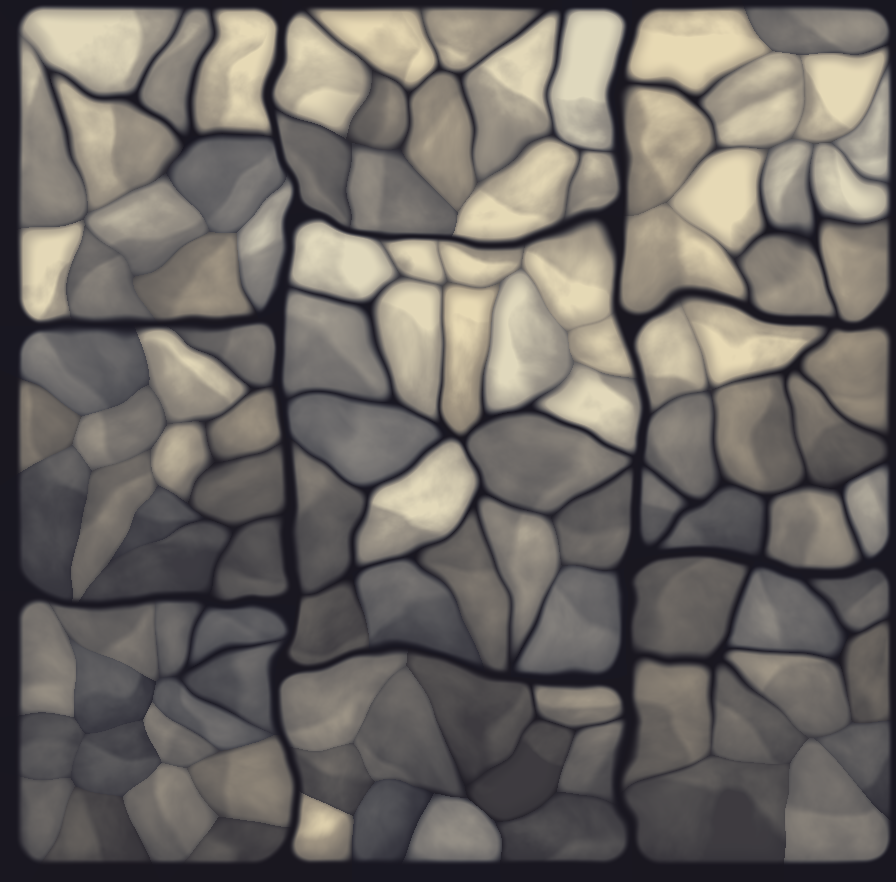
Write a WebGL 2 fragment shader that draws this texture.

```glsl
#version 300 es
precision highp float;
// Weathered rubble wall: a frame holds nine large blocks, and each block is
// packed with its own rounded Voronoi stones. Tone comes from seams, facets,
// mottling and a soft light from above, then passes through a colour ramp.

uniform vec2 u_resolution;
out vec4 fragColor;

const vec3 RAMP[6] = vec3[6](
  vec3(0.10, 0.09, 0.12), vec3(0.22, 0.21, 0.23), vec3(0.34, 0.33, 0.33),
  vec3(0.46, 0.44, 0.42), vec3(0.61, 0.58, 0.53), vec3(0.88, 0.85, 0.74));
const vec2 FRAME_LO = vec2(0.017, 0.018);
const vec2 FRAME_HI = vec2(0.998, 0.996);
const vec2 COLUMNS = vec2(0.315, 0.705);        // vertical block joints
const vec3 ROWS_LOW = vec3(0.33, 0.25, 0.365);  // horizontal joints per column
const vec3 ROWS_HIGH = vec3(0.63, 0.735, 0.645);
const float STONE_SIZE = 0.083;
const float MISSING = 0.26;      // share of seeds dropped, making larger stones
const float JITTER = 0.9;
const float ROUNDING = 0.013;
const float BLOCK_GAP = 0.003;
const float SEAM_SOFT = 0.0075;
const vec2 GLOW_CENTRE = vec2(0.54, 0.64);
const float GLOW = 2.3;
const float BASE_TONE = 3.3;

float hash(vec2 p) {
  return fract(sin(dot(p, vec2(127.1, 311.7))) * 43758.5453);
}

vec2 hash2(vec2 p) {
  return vec2(hash(p), hash(p + 41.3));
}

float noise(vec2 p) {
  vec2 i = floor(p), f = fract(p);
  f = f * f * (3.0 - 2.0 * f);
  return mix(mix(hash(i), hash(i + vec2(1, 0)), f.x),
             mix(hash(i + vec2(0, 1)), hash(i + vec2(1, 1)), f.x), f.y);
}

float fbm(vec2 p) {
  float sum = 0.0, amp = 0.53;
  for (int i = 0; i < 4; i++) {
    sum += amp * noise(p);
    p = mat2(1.6, 1.2, -1.2, 1.6) * p + 7.7;
    amp *= 0.5;
  }
  return sum;
}

float smoothMin(float a, float b, float k) {
  float h = max(k - abs(a - b), 0.0) / k;
  return min(a, b) - 0.25 * h * h * k;
}

// Distance inward from the edge of a rounded box.
float boxDepth(vec2 p, vec2 lo, vec2 hi, float radius) {
  vec2 q = abs(p - 0.5 * (lo + hi)) - 0.5 * (hi - lo) + radius;
  return radius - length(max(q, 0.0)) - min(max(q.x, q.y), 0.0);
}

// Bounds of the block containing p; returns its column and row.
vec2 findBlock(vec2 p, out vec2 lo, out vec2 hi) {
  int col = int(step(COLUMNS.x, p.x) + step(COLUMNS.y, p.x));
  vec3 xs = vec3(FRAME_LO.x, COLUMNS);
  vec3 ys = vec3(FRAME_LO.y, ROWS_LOW[col], ROWS_HIGH[col]);
  int row = int(step(ys.y, p.y) + step(ys.z, p.y));
  lo = vec2(xs[col], ys[row]);
  hi = vec2(col < 2 ? xs[col + 1] : FRAME_HI.x, row < 2 ? ys[row + 1] : FRAME_HI.y);
  return vec2(col, row);
}

// Nearest stone seed, and rounded distance to the edge of that stone.
float stones(vec2 p, vec2 block, vec2 lo, vec2 hi, out vec2 seed) {
  vec2 count = max(round((hi - lo) / STONE_SIZE), 1.0);
  vec2 size = (hi - lo) / count;
  vec2 home = floor((p - lo) / size);
  float nearest = 1e3, edge = 0.08;
  seed = 0.5 * (lo + hi);
  for (int pass = 0; pass < 2; pass++)
    for (int k = 0; k < 25; k++) {
      vec2 cell = home + vec2(k % 5, k / 5) - 2.0;
      vec2 key = cell + block * 17.0;
      bool outside = any(lessThan(cell, vec2(0))) || any(greaterThanEqual(cell, count));
      if (outside || hash(key + 5.7) < MISSING) continue;
      vec2 other = lo + (cell + 0.5 + JITTER * (hash2(key) - 0.5)) * size;
      vec2 gap = other - seed;
      if (pass == 0) {
        float d = distance(p, other);
        if (d < nearest) { nearest = d; seed = other; }
      } else if (dot(gap, gap) > 1e-7) {
        edge = smoothMin(edge, dot(0.5 * (seed + other) - p, normalize(gap)), ROUNDING);
      }
    }
  return edge;
}

void main() {
  vec2 uv = gl_FragCoord.xy / u_resolution;
  float frame = boxDepth(uv, FRAME_LO, FRAME_HI, 0.022);

  // Bend the joints, but keep the outer frame straight.
  vec2 bend = vec2(noise(uv * 9.0), noise(uv * 9.0 + 31.0)) - 0.5;
  vec2 chip = vec2(noise(uv * 28.0), noise(uv * 28.0 + 57.0)) - 0.5;
  vec2 p = uv + (0.045 * bend + 0.012 * chip) * smoothstep(0.0, 0.06, frame);

  vec2 lo, hi, seed;
  vec2 block = findBlock(p, lo, hi);
  float inner = stones(p, block, lo, hi, seed);
  float outer = min(boxDepth(p, lo + BLOCK_GAP, hi - BLOCK_GAP, 0.03), frame);
  float edge = smoothMin(inner, outer, ROUNDING);

  // Base tone of each stone: neighbours share light, brighter up and at the glow.
  vec2 toGlow = (seed - GLOW_CENTRE) * vec2(0.9, 1.15);
  float tone = BASE_TONE + 2.3 * (hash(seed * 91.0) - 0.5) + 2.3 * (seed.y - 0.5);
  tone += 1.6 * (noise(seed * 6.0 + 2.0) - 0.5);
  tone += GLOW * exp(-32.0 * dot(toGlow, toGlow));
  tone = clamp(tone, 1.6, 5.0);

  // Facets, light from above and surface grain.
  float angle = 6.2832 * hash(seed * 57.0);
  float facet = dot(p - seed, vec2(cos(angle), sin(angle))) + 0.03 * (noise(p * 22.0) - 0.5);
  tone += 0.65 * (smoothstep(-0.006, 0.006, facet) - 0.5);
  tone += dot(p - seed, vec2(-2.0, 6.0));
  tone += 1.3 * (fbm(p * 16.0) - 0.5) + 0.6 * (fbm(p * 48.0) - 0.5);
  tone = clamp(tone, 1.2, 5.0);

  // Rounded rims, then seams that fade in places between stones of one block.
  tone *= mix(0.84, 1.0, smoothstep(0.0, 0.022, edge));
  float fade = noise(uv * 8.0 + 3.0);
  float seam = mix(-0.005, 0.002, fade);
  float seamTone = mix(0.5, 0.0, smoothstep(0.2, 0.75, fade));
  tone *= mix(seamTone, 1.0, smoothstep(seam - 0.002, seam + SEAM_SOFT, edge));
  tone *= smoothstep(-0.003, 0.006, outer);

  vec3 color = RAMP[0];
  for (int i = 1; i < 6; i++)
    color = mix(color, RAMP[i], clamp(tone - float(i - 1), 0.0, 1.0));
  float warmth = clamp(0.6 * hash(seed * 33.0) + 0.1 * tone, 0.0, 1.0);
  color *= mix(vec3(0.94, 0.99, 1.08), vec3(1.03, 1.0, 0.95), warmth);
  fragColor = vec4(color, 1.0);
}
```
